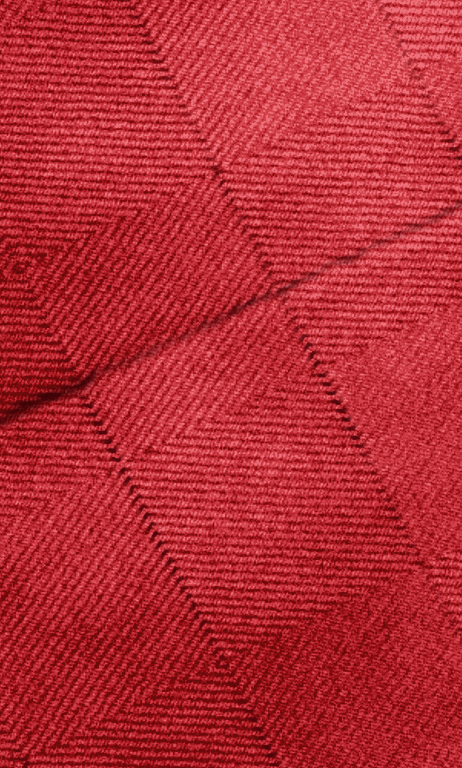
This texture is drawn by a WebGL 2 fragment shader. Its source:

```glsl
#version 300 es
precision highp float;
// Red diamond-twill cloth: ribs folded into lozenges, slotted seams and one diagonal crease.
uniform vec2 u_resolution;
out vec4 outColor;

float hash(vec2 p) {
  vec3 q = fract(p.xyx * vec3(0.1031, 0.1030, 0.0973));
  q += dot(q, q.yzx + 33.33);
  return fract((q.x + q.y) * q.z);
}

float noise(vec2 p) {
  vec2 i = floor(p), f = fract(p);
  f = f * f * (3.0 - 2.0 * f);
  return mix(mix(hash(i), hash(i + vec2(1, 0)), f.x),
             mix(hash(i + vec2(0, 1)), hash(i + vec2(1, 1)), f.x), f.y);
}

float fbm(vec2 p) {
  float sum = 0.0, amp = 0.5;
  for (int i = 0; i < 4; i++) {
    sum += amp * noise(p);
    p = p * 2.03 + 17.0;
    amp *= 0.5;
  }
  return sum;
}

// Back-and-forth ramp: 0 at odd integers, 1 at even ones
vec2 fold(vec2 g) { return 1.0 - abs(mod(g + 1.0, 2.0) - 1.0); }

// Reds from groove shadow to lit thread, tone 0..5
vec3 dye(float tone) {
  vec3 c = mix(vec3(0.42, 0.04, 0.045), vec3(0.58, 0.05, 0.07), clamp(tone, 0.0, 1.0));
  c = mix(c, vec3(0.69, 0.13, 0.16), clamp(tone - 1.0, 0.0, 1.0));
  c = mix(c, vec3(0.80, 0.21, 0.25), clamp(tone - 2.0, 0.0, 1.0));
  c = mix(c, vec3(0.84, 0.29, 0.32), clamp(tone - 3.0, 0.0, 1.0));
  return mix(c, vec3(0.93, 0.44, 0.48), clamp(tone - 4.0, 0.0, 1.0));
}

void main() {
  vec2 p = gl_FragCoord.xy / u_resolution.y;

  // Slanted lozenge grid; x counts steep seams, y counts shallow ones
  vec2 w = p + 0.007 * (vec2(fbm(p * 7.0), fbm(p * 7.0 + 40.0)) - 0.47);
  vec2 grid = vec2((w.x + 0.52 * w.y - 0.689) / 0.3255,
                   (0.638 - w.y + 0.49 * w.x) / 0.3216);
  vec2 f = fold(grid);
  vec2 cell = floor(grid);
  vec2 toSeam = grid - floor(grid + 0.5);
  float slanted = mod(cell.x + cell.y, 2.0);

  // Ribs mirror at every seam, closing into nested lozenges at the corners
  float rib = 22.0 * f.y - 12.3 * f.x;
  float along = 50.0 * f.x + 25.5 * f.y;
  float crest = 0.5 + 0.5 * cos(6.2832 * (rib + 0.22 * (noise(p * 170.0) - 0.5)));
  float groove = pow(1.0 - crest, 2.0);

  // Broad light: bright upper right, darker left and lower edge
  float light = 1.65 * exp(-dot(p - vec2(0.45, 0.88), p - vec2(0.45, 0.88)) * 9.0);
  light += 0.75 * exp(-dot(p - vec2(0.57, 0.50), p - vec2(0.57, 0.50)) * 22.0);
  light += 1.2 * (p.x - 0.3) + 3.2 * (fbm(p * vec2(4.0, 6.0) + 5.0) - 0.47);

  // Slanted ribs lie flatter, most of all on the lit side
  float relief = mix(1.0, mix(0.8, 0.35, smoothstep(0.25, 0.45, p.x)), slanted);
  relief *= 0.75 + 0.6 * fbm(p * 9.0 + 80.0);
  float tone = 2.15 + light + relief * (0.8 * crest - 1.6 * groove);

  // Yarn strokes crossing each rib, then fibre speckle
  float yarn = cos(6.2832 * (along + 0.9 * rib + 0.3 * noise(p * 120.0)));
  tone += 0.7 * yarn * (0.4 + 0.6 * crest);
  tone += 2.9 * (noise(p * 500.0) - 0.5) + 1.3 * (noise(p * 260.0 + 31.0) - 0.5);

  // Steep seams: a dark slot at every groove; shallow seams: a faint dent
  float steep = exp(-pow((toSeam.x + 0.008) / 0.023, 2.0));
  float slot = steep * smoothstep(0.35, 0.9, 1.0 - crest);
  slot *= 0.3 + 0.9 * smoothstep(0.3, 0.65, fbm(p * 8.0 + 60.0));
  tone -= 0.3 * steep + 0.3 * exp(-pow(toSeam.y / 0.022, 2.0));
  tone += 0.5 * exp(-pow((toSeam.x - 0.035) / 0.02, 2.0)) * crest;

  // Crease: broken shadow, deepest at the left, with lit cloth on its lower lip
  float wobble = 0.016 * (fbm(p * 30.0) - 0.47) + 0.005 * (crest - 0.5);
  float d = p.y - 0.453 - 0.465 * p.x + wobble;
  float depth = mix(1.05, 0.45, smoothstep(0.06, 0.2, p.x));
  depth += 0.35 * exp(-pow((p.x - 0.35) / 0.06, 2.0));
  depth *= 0.45 + 0.8 * noise(p * 45.0 + 9.0) + 0.3 * (noise(p * 300.0) - 0.5);
  depth *= 1.0 - 0.35 * crest * smoothstep(0.05, 0.2, p.x);
  float crease = depth * exp(-pow(d / mix(0.0095, 0.0055, smoothstep(0.0, 0.25, p.x)), 2.0));
  tone += 0.6 * exp(-pow((d + 0.018) / 0.013, 2.0));
  tone -= 0.8 * exp(-pow((d - 0.014) / 0.022, 2.0)) * (1.0 - smoothstep(0.1, 0.5, p.x));

  vec3 color = dye(tone);
  color = mix(color, vec3(0.27, 0.015, 0.03), clamp(0.8 * slot, 0.0, 0.8));
  color = mix(color, vec3(0.22, 0.01, 0.025), clamp(crease, 0.0, 0.9));
  outColor = vec4(color, 1.0);
}
```
